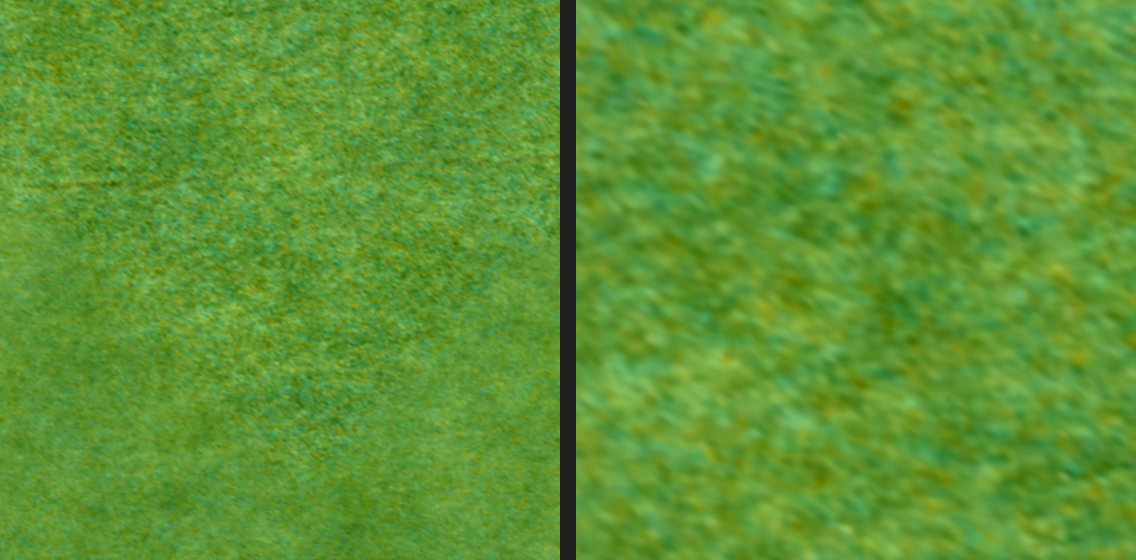
Left: the whole. Right: its middle third, enlarged.
This texture is drawn by a Shadertoy shader. Its source:

```glsl
// Mown lawn seen from above: mottled green turf with a faint seam and calmer worn edges.

const vec3 GRASS = vec3(0.364, 0.583, 0.206);       // mean turf colour
const vec3 LIGHT_SHIFT = vec3(1.0, 0.95, 0.90);     // direction of light and dark
const vec3 WARM_SHIFT = vec3(0.056, -0.016, -0.074);// olive against teal
const vec3 LUSH_SHIFT = vec3(-0.010, 0.004, 0.058); // bluish against yellowish
const vec3 STRAW = vec3(0.62, 0.72, 0.38);          // dry blade tips

const float BLADE_AMP = 0.088;
const float TUFT_AMP = 0.046;
const float CLUMP_AMP = 0.030;
const float PATCH_AMP = 0.030;
const float CREASE_AMP = 0.022;
const float CALM_CONTRAST = 0.60;   // grain contrast on the worn ground
const float BLADE_ANGLE = 0.50;     // lean of the fine strokes, radians
const float SEAM_HEIGHT = 0.660;
const float SEAM_SLOPE = 0.060;
const float SEAM_WIDTH = 0.0040;

vec3 hash3(vec2 p) {
    vec3 q = fract(vec3(p.xyx) * vec3(0.1031, 0.1030, 0.0973));
    q += dot(q, q.yxz + 33.33);
    return fract((q.xxy + q.yzz) * q.zyx);
}

// Signed cellular noise: one soft spot of random weight per cell.
float spots(vec2 p, float seed) {
    vec2 cell = floor(p);
    float sum = 0.0;
    for (int y = -1; y <= 1; y++) {
        for (int x = -1; x <= 1; x++) {
            vec2 id = cell + vec2(x, y);
            vec3 rnd = hash3(id + seed);
            vec2 offset = id + rnd.xy - p;
            float falloff = max(0.0, 1.0 - dot(offset, offset));
            sum += (2.0 * rnd.z - 1.0) * falloff * falloff;
        }
    }
    return sum;
}

// Sparse bright flecks, kept in only a few cells.
float flecks(vec2 p) {
    vec2 id = floor(p);
    vec3 rnd = hash3(id + 311.0);
    vec2 offset = fract(p) - mix(vec2(0.4), vec2(0.6), rnd.xy);
    return step(0.992, rnd.z) * smoothstep(0.40, 0.05, length(offset));
}

mat2 rotation(float a) {
    return mat2(cos(a), sin(a), -sin(a), cos(a));
}

void mainImage(out vec4 fragColor, in vec2 fragCoord) {
    vec2 uv = fragCoord / iResolution.xy;

    // Slight warp breaks up the regular cells without swirling them.
    vec2 warp = vec2(spots(uv * 24.0, 17.0), spots(uv * 24.0, 53.0));
    vec2 ground = uv + 0.002 * warp;
    vec2 lean = rotation(BLADE_ANGLE) * ground;

    // Seam position and the rough wedge of ground beneath it.
    float seamY = SEAM_HEIGHT + SEAM_SLOPE * uv.x + 0.0025 * sin(uv.x * 19.0)
                + 0.003 * spots(vec2(uv.x * 40.0, 0.5), 71.0);
    float seamDist = uv.y - seamY;
    float wedge = uv.y - 0.17 - 0.85 * abs(uv.x - 0.54) + 0.05 * spots(uv * 7.0, 29.0);
    float rough = max(smoothstep(-0.07, 0.07, wedge), smoothstep(-0.02, 0.03, seamDist));
    float contrast = mix(CALM_CONTRAST, 1.0, rough);

    // Light and dark, from single blades up to broad patches.
    float blades = 0.72 * spots(lean * vec2(135.0, 225.0), 101.0)
                 + 0.52 * spots(ground * vec2(95.0, 150.0), 131.0);
    float tufts = spots(ground * vec2(50.0, 82.0), 157.0);
    float clumps = spots(ground * vec2(16.0, 27.0), 181.0);
    float patches = spots(uv * vec2(4.5, 7.0), 211.0);
    float creases = spots(ground * vec2(38.0, 10.0), 239.0);
    float light = contrast * (BLADE_AMP * blades + TUFT_AMP * tufts + CREASE_AMP * creases)
                + CLUMP_AMP * clumps + PATCH_AMP * patches;

    // Olive and teal grain, with slower drifts in hue.
    float warm = contrast * (0.85 * spots(lean * vec2(105.0, 150.0), 263.0)
               + 0.60 * spots(ground * vec2(64.0, 90.0), 283.0))
               + 0.15 * spots(uv * 9.0, 307.0);
    float lush = 0.7 * spots(ground * vec2(80.0, 110.0), 331.0)
               + 0.4 * spots(uv * 8.0, 353.0);

    vec3 color = GRASS + LIGHT_SHIFT * light + WARM_SHIFT * warm + LUSH_SHIFT * lush;

    // Broken olive seam with a paler lip above it.
    float seamFade = smoothstep(0.03, 0.12, uv.x)
                   * (0.75 + 0.40 * spots(vec2(uv.x * 14.0, 0.5), 379.0));
    float groove = exp(-pow(abs(seamDist) / SEAM_WIDTH, 2.0));
    float lip = exp(-pow(abs(seamDist - 0.012) / 0.010, 2.0));
    color += seamFade * (vec3(-0.015, -0.080, -0.060) * groove + 0.035 * lip);

    color = mix(color, STRAW, 0.4 * rough * flecks(lean * vec2(70.0, 130.0)));
    fragColor = vec4(clamp(color, 0.0, 1.0), 1.0);
}
```
